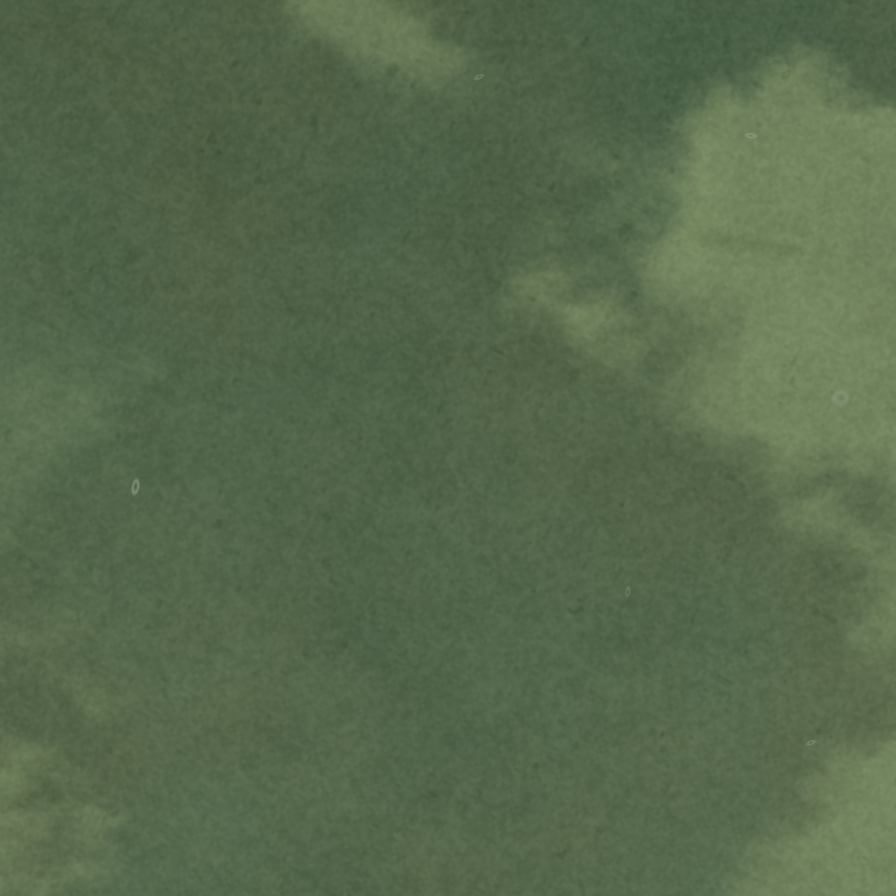
A WebGL 1 fragment shader for this texture:

```glsl
precision highp float;
// Weathered moss-green surface with soft pale blooms, fine grain and rare flecks.
uniform vec2 u_resolution;

const vec3 DEEP_GREEN = vec3(0.290, 0.362, 0.262);
const vec3 MOSS_GREEN = vec3(0.338, 0.408, 0.298);
const vec3 PALE_SAGE = vec3(0.457, 0.527, 0.375);
const vec3 FLECK_COLOR = vec3(0.56, 0.62, 0.52);
const float TAU = 6.2831853;

float hash(vec2 p) {
  vec3 q = fract(vec3(p.xyx) * 0.1031);
  q += dot(q, q.yzx + 33.33);
  return fract((q.x + q.y) * q.z);
}

float valueNoise(vec2 p) {
  vec2 cell = floor(p);
  vec2 f = fract(p);
  f = f * f * (3.0 - 2.0 * f);
  float low = mix(hash(cell), hash(cell + vec2(1.0, 0.0)), f.x);
  float high = mix(hash(cell + vec2(0.0, 1.0)), hash(cell + vec2(1.0)), f.x);
  return mix(low, high, f.y);
}

vec2 rotate(vec2 p, float angle) {
  float c = cos(angle);
  float s = sin(angle);
  return vec2(c * p.x - s * p.y, s * p.x + c * p.y);
}

// Layered noise, centred on zero
float fbm(vec2 p) {
  float sum = 0.0;
  float weight = 0.45;
  for (int i = 0; i < 6; i++) {
    sum += weight * (valueNoise(p) - 0.5);
    p = rotate(p, 0.65) * 2.03 + 17.3;
    weight *= 0.55;
  }
  return sum;
}

float segmentDistance(vec2 p, vec2 a, vec2 b) {
  vec2 ab = b - a;
  return length(p - a - ab * clamp(dot(p - a, ab) / dot(ab, ab), 0.0, 1.0));
}

// Pale growth along the right side, with a deep cove and a dark upper corner
float rightBloom(vec2 p, float warp) {
  float shore = 0.83 - 0.17 * cos(TAU * (p.y - 0.72) / 0.75) + 0.12 * (0.72 - p.y);
  shore = min(shore, 0.985) + 0.05 * (1.0 - smoothstep(0.0, 0.25, p.y));
  float side = smoothstep(-0.09, 0.10, p.x - shore + 0.45 * warp);
  float ceiling = 0.96 - 0.35 * max(p.x - 0.78, 0.0);
  return side * (1.0 - smoothstep(-0.06, 0.06, p.y - ceiling - 0.4 * warp));
}

// Broken band reaching down from the upper edge
float topBloom(vec2 p, float warp) {
  float d = segmentDistance(p, vec2(0.31, 1.01), vec2(0.52, 0.93));
  return 0.75 * (1.0 - smoothstep(-0.03, 0.075, d - 0.28 * warp));
}

// Faint tufts on the left side, strongest near two heights
float leftBloom(vec2 p, float warp) {
  float wave = 0.5 + 0.5 * cos(TAU * (p.y - 0.11) / 0.44);
  float reach = 0.09 * wave - 0.06;
  float fade = 1.0 - smoothstep(0.56, 0.68, p.y);
  float strength = mix(0.75, 0.4, smoothstep(0.15, 0.5, p.y));
  return fade * strength * (1.0 - smoothstep(-0.05, 0.09, p.x - reach - 0.4 * warp));
}

// Sparse small rings and slivers, one candidate per grid cell
float flecks(vec2 p, float cells, float pixel) {
  vec2 cell = floor(p * cells);
  vec2 jitter = vec2(hash(cell + 3.1), hash(cell + 9.7));
  vec2 d = (fract(p * cells) - 0.2 - 0.6 * jitter) / cells;
  d = rotate(d, TAU * hash(cell + 21.4));
  d.y *= mix(1.0, 2.2, step(0.5, hash(cell + 5.2)));
  float radius = mix(0.006, 0.012, hash(cell + 14.6));
  float band = abs(length(d) - 0.6 * radius);
  float ring = 1.0 - smoothstep(0.0, 0.4 * radius + pixel, band);
  float strength = mix(0.2, 0.7, hash(cell + 31.8));
  return ring * strength * step(0.88, hash(cell + 44.3));
}

void main() {
  vec2 p = gl_FragCoord.xy / u_resolution;
  float pixel = 1.0 / min(u_resolution.x, u_resolution.y);

  // Dark ground: deeper toward the top, cloudy at several sizes
  float mottle = fbm(p * vec2(5.0, 6.0) + 4.0) + 0.7 * fbm(p * vec2(13.0, 17.0) + 61.0);
  float depth = 1.0 - 0.75 * p.y + 0.12 * p.x + 1.1 * mottle;
  vec3 color = mix(DEEP_GREEN, MOSS_GREEN, clamp(depth, -0.15, 1.2));
  color += vec3(0.06, 0.0, -0.02) * fbm(p * 4.0 + 51.0);

  // Pale blooms with cloudy, slightly horizontal edges
  float warp = fbm(p * vec2(7.0, 9.5) + 11.0);
  float bloom = max(rightBloom(p, warp), topBloom(p, warp));
  bloom = max(bloom, leftBloom(p, fbm(p * vec2(8.0, 14.0) + 28.0)));
  bloom *= 0.97 + 0.6 * fbm(p * 8.0 + 73.0);
  color = mix(color, PALE_SAGE, clamp(bloom, 0.0, 1.05));

  // A thin shaded crease inside the right bloom
  float crease = segmentDistance(p, vec2(0.79, 0.735), vec2(0.89, 0.722));
  color -= 0.04 * (1.0 - smoothstep(0.0, 0.02, crease + 0.08 * abs(warp)));

  // Fine soft grain and small dark pits, turned off the pixel axes
  vec2 turned = rotate(p, 0.5);
  float grain = valueNoise(turned * 240.0 + 90.0) - 0.5;
  grain += 0.8 * (valueNoise(rotate(p, 1.1) * 120.0 + 150.0) - 0.5);
  color += 0.034 * grain * vec3(1.05, 1.0, 0.95);
  float pits = valueNoise(turned * 130.0 + 37.0) * valueNoise(turned * 70.0 + 210.0);
  color -= 0.03 * smoothstep(0.55, 0.85, pits);

  color = mix(color, FLECK_COLOR, flecks(p, 8.0, pixel));
  gl_FragColor = vec4(color, 1.0);
}
```
